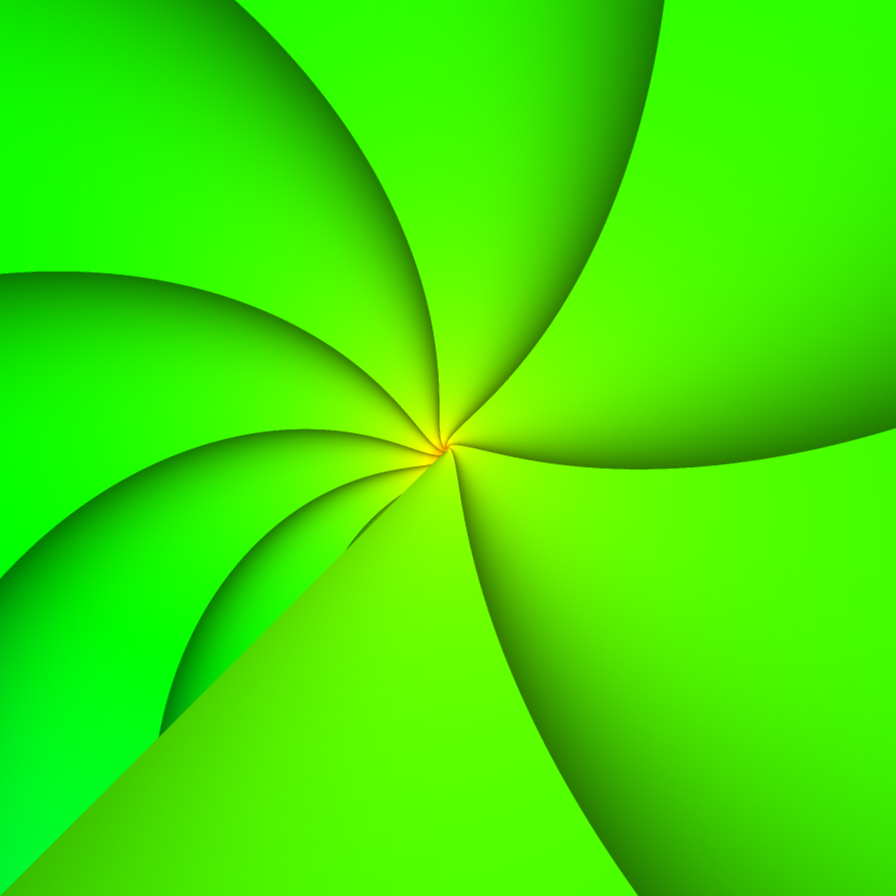
Write a three.js fragment shader that draws this background.

```glsl
varying vec2 vUv;

const float QUARTER_TURN = 1.5707963;

vec3 hueToRgb(float hue) {
  return clamp(abs(mod(hue * 6.0 + vec3(0.0, 4.0, 2.0), 6.0) - 3.0) - 1.0, 0.0, 1.0);
}

// Log-polar coordinates, with the angular cut on the lower left diagonal
vec2 logPolar(vec2 p) {
  vec2 turned = vec2(p.x + p.y, p.y - p.x) * 0.70711;
  float angle = atan(turned.y, turned.x) + 0.5 * QUARTER_TURN;
  return vec2(log(max(length(p), 1e-4)), angle);
}

vec3 spiralColor(vec2 uv) {
  // Offset from a pole in log-polar space
  vec2 offset = logPolar(uv * 2.0 - 1.0) - vec2(-1.53, 6.0);

  // Bands spaced geometrically around the pole, each darkening to its edge
  float band = fract(5.614 * log(length(offset)) - 0.197);
  float shade = 1.0 - 0.53 * pow(band, 4.5);

  // Hue turns with the direction seen from the pole
  float hue = 0.25 + atan(offset.x, -offset.y) / (4.0 * QUARTER_TURN);
  return hueToRgb(hue) * shade;
}

void main() {
  // Average a small grid of samples to smooth the edges
  vec3 color = vec3(0.0);
  for (int j = 0; j < 4; j++) {
    for (int i = 0; i < 4; i++) {
      vec2 jitter = (vec2(float(i), float(j)) - 1.5) * 0.0005;
      color += spiralColor(vUv + jitter);
    }
  }
  gl_FragColor = vec4(color / 16.0, 1.0);
}
```
